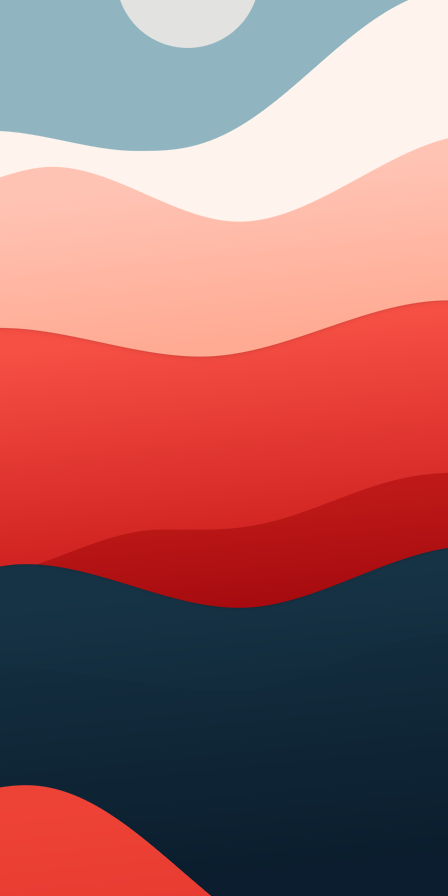
A WebGL 1 fragment shader for this background:

```glsl
precision highp float;
// Layered paper-like hills in cream, coral, red and navy under a pale moon.

uniform vec2 u_resolution;

#define TILT 0.05            // how far gradients lean down to the left
#define RIM_DARK 0.12        // strength of the thin shade along each crest
#define RIM_WIDTH 0.0018
#define MOON_CENTER vec2(0.419, 2.053)
#define MOON_RADIUS 0.160
#define SKY vec3(0.565, 0.710, 0.755)
#define MOON vec3(0.885, 0.885, 0.880)
#define CREAM vec3(1.0, 0.957, 0.930)
#define HILL_TOP vec3(0.930, 0.260, 0.210)
#define HILL_LOW vec3(0.910, 0.235, 0.195)

// Eased step from a to b; sharp = 0 is cubic, sharp = 1 is quintic.
float ease(float a, float b, float x, float sharp) {
  float t = clamp((x - a) / (b - a), 0.0, 1.0);
  float cubic = t * t * (3.0 - 2.0 * t);
  float quintic = t * t * t * (t * (t * 6.0 - 15.0) + 10.0);
  return mix(cubic, quintic, sharp);
}

// Height of a ridge flowing through four crests and troughs.
float ridge(float x, vec2 a, vec2 b, vec2 c, vec2 d, float sharp) {
  float y = mix(a.y, b.y, ease(a.x, b.x, x, 0.0));
  y = mix(y, c.y, ease(b.x, c.x, x, sharp));
  return mix(y, d.y, ease(c.x, d.x, x, sharp));
}

// Slightly tilted vertical gradient.
vec3 shade(vec3 top, vec3 low, float yTop, float yLow, vec2 p) {
  float y = p.y - TILT * (p.x - 0.5);
  return mix(top, low, clamp((yTop - y) / (yTop - yLow), 0.0, 1.0));
}

// Covers everything below the ridge, with a soft dark rim at the crest.
vec3 layer(vec3 under, vec3 color, float height, float y, float rim) {
  float depth = height - y;
  float cover = clamp(0.5 + depth * u_resolution.y / 1.15, 0.0, 1.0);
  color *= 1.0 - rim * exp(-max(depth, 0.0) / RIM_WIDTH);
  return mix(under, color, cover);
}

void main() {
  vec2 p = gl_FragCoord.xy / u_resolution;
  float x = p.x;

  // Sky and moon, the moon measured in canvas widths
  vec2 q = vec2(p.x, p.y * 2.0);
  float moonEdge = (MOON_RADIUS - length(q - MOON_CENTER)) * u_resolution.x;
  vec3 color = mix(SKY, MOON, clamp(moonEdge + 0.5, 0.0, 1.0));

  // Cream slope
  float cream = ridge(x, vec2(-0.02, 0.854), vec2(0.307, 0.8315),
                      vec2(1.094, 1.0156), vec2(1.5, 1.0156), 1.0);
  color = layer(color, CREAM, cream, p.y, 0.0);

  // Coral slope
  float coral = ridge(x, vec2(-0.156, 0.784), vec2(0.117, 0.8138),
                      vec2(0.534, 0.7526), vec2(1.068, 0.850), 0.0);
  vec3 coralTone = shade(vec3(1.0, 0.765, 0.705), vec3(1.0, 0.670, 0.580),
                         0.80, 0.62, p);
  color = layer(color, coralTone, coral, p.y, 0.0);

  // Broad red slope
  float red = ridge(x, vec2(-0.4, 0.634), vec2(0.0, 0.634),
                    vec2(0.448, 0.602), vec2(1.0, 0.6647), 0.0);
  vec3 redTone = shade(vec3(0.965, 0.310, 0.265), vec3(0.805, 0.125, 0.122),
                       0.630, 0.375, p);
  color = layer(color, redTone, red, p.y, RIM_DARK);

  // Deep red fold
  float fold = ridge(x, vec2(-0.0625, 0.3555), vec2(0.359, 0.4089),
                     vec2(0.430, 0.4089), vec2(1.055, 0.4727), 1.0);
  vec3 foldTone = shade(vec3(0.745, 0.098, 0.094), vec3(0.655, 0.045, 0.060),
                        0.435, 0.325, p);
  color = layer(color, foldTone, fold, p.y, 0.0);

  // Navy slope with a faint inner swell
  float navy = ridge(x, vec2(-0.156, 0.3555), vec2(0.057, 0.3704),
                     vec2(0.534, 0.3216), vec2(1.055, 0.3906), 0.0);
  float swell = ridge(x, vec2(-0.4, 0.255), vec2(0.0, 0.255),
                      vec2(0.52, 0.229), vec2(1.0, 0.293), 0.0);
  vec3 navyTone = shade(vec3(0.086, 0.200, 0.270), vec3(0.043, 0.118, 0.185),
                        0.350, 0.02, p);
  navyTone = layer(navyTone, navyTone * 0.965, swell, p.y, 0.0);
  color = layer(color, navyTone, navy, p.y, RIM_DARK);

  // Red hill in the lower left corner
  float hill = ridge(x, vec2(-0.156, 0.1094), vec2(0.057, 0.1237),
                     vec2(0.755, -0.0677), vec2(1.2, -0.0677), 0.2);
  vec3 hillTone = shade(HILL_TOP, HILL_LOW, 0.12, 0.0, p);
  color = layer(color, hillTone, hill, p.y, 0.0);

  gl_FragColor = vec4(color, 1.0);
}
```
